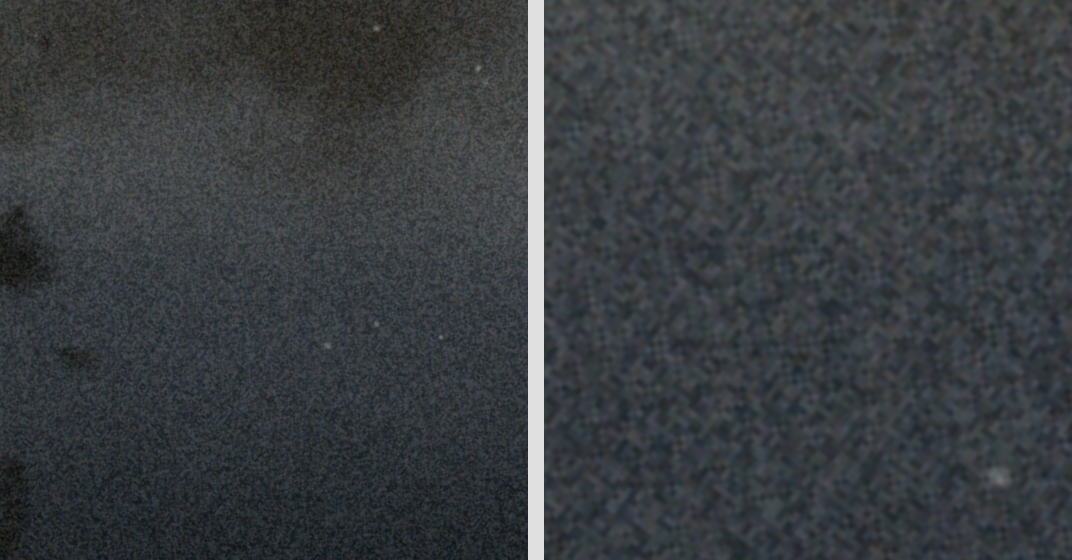
Left: the whole. Right: its middle third, enlarged.
Give the GLSL for this texture, as a Shadertoy shader.

```glsl
#define GRAIN_SCALE 270.0
#define GRAIN_AMOUNT 0.175
#define TINT_AMOUNT 0.045
#define SPECK_COUNT 9
#define DEEP_SLATE vec3(0.125, 0.145, 0.160)
#define SLATE vec3(0.208, 0.228, 0.248)
#define PALE_SLATE vec3(0.278, 0.290, 0.296)
#define BROWN vec3(0.188, 0.183, 0.165)
#define SOOT vec3(0.105, 0.106, 0.094)
#define SPECK_COLOR vec3(0.58, 0.57, 0.56)

// Integer hash, one value in 0..1 per lattice cell
float hash(vec2 cell) {
    uvec2 q = uvec2(ivec2(cell)) * uvec2(1597334673u, 3812015801u);
    uint n = (q.x ^ q.y) * 1597334673u;
    n = (n ^ (n >> 15)) * 2246822519u;
    n ^= n >> 13;
    return float(n >> 8) / 16777216.0;
}

float valueNoise(vec2 p) {
    vec2 cell = floor(p), f = fract(p);
    f = f * f * (3.0 - 2.0 * f);
    return mix(mix(hash(cell), hash(cell + vec2(1, 0)), f.x),
               mix(hash(cell + vec2(0, 1)), hash(cell + vec2(1, 1)), f.x), f.y);
}

float fbm(vec2 p) {
    float sum = 0.0, weight = 0.5;
    for (int i = 0; i < 5; i++) {
        sum += weight * valueNoise(p);
        p = mat2(1.6, 1.2, -1.2, 1.6) * p + 17.3;
        weight *= 0.5;
    }
    return sum / 0.97;
}

// Soft elliptical blot, one at its centre
float blot(vec2 p, vec2 center, vec2 radius) {
    vec2 d = (p - center) / radius;
    return exp(-dot(d, d));
}

// Vertical fade with a pale band below the brown top
vec3 wall(vec2 p) {
    float cloud = fbm(p * 5.0 + 3.0) - 0.5;
    float h = p.y + 0.12 * cloud;
    vec3 color = mix(DEEP_SLATE, SLATE, smoothstep(-0.08, 0.46, h));
    color = mix(color, PALE_SLATE, smoothstep(0.42, 0.77, h));
    color += 0.022 * blot(p, vec2(0.92, 0.76), vec2(0.16, 0.25));

    float brown = smoothstep(0.74, 0.97, h + 0.30 * cloud) * 0.65;
    brown += 0.65 * blot(p, vec2(0.65, 0.91), vec2(0.25, 0.13));
    brown += 0.35 * blot(p, vec2(0.65, 0.70), vec2(0.20, 0.08));
    brown *= 0.8 + 1.4 * cloud;
    return mix(color, BROWN, clamp(brown, 0.0, 1.0));
}

// Ragged dark stains gathered along the left side
float stains(vec2 p) {
    float rough = fbm(p * 24.0 + 41.0);
    vec2 q = p + 0.05 * (vec2(fbm(p * 13.0), fbm(p * 13.0 + 60.0)) - 0.5);
    float area = blot(q, vec2(0.02, 0.54), vec2(0.11, 0.10));
    area += 0.85 * blot(q, vec2(0.01, 0.08), vec2(0.07, 0.15));
    area += 0.65 * blot(q, vec2(0.14, 0.35), vec2(0.08, 0.03));
    area += 0.55 * blot(q, vec2(0.08, 0.91), vec2(0.025, 0.08));
    area += 0.40 * blot(q, vec2(0.52, 1.00), vec2(0.13, 0.08));
    float crust = smoothstep(0.42, 0.95, area + 0.9 * (rough - 0.5));
    return 0.8 * crust + 0.12 * min(area, 1.0);
}

// Few pale dust points of varied size and strength
float specks(vec2 p, float width) {
    float sum = 0.0;
    for (int i = 0; i < SPECK_COUNT; i++) {
        float id = float(i);
        vec2 center = vec2(hash(vec2(id, 11)) * width, 0.25 + 0.75 * hash(vec2(id, 23)));
        float radius = mix(0.003, 0.007, hash(vec2(id, 37)));
        sum += mix(0.3, 0.8, hash(vec2(id, 51))) * blot(p, center, vec2(radius));
    }
    return min(sum, 1.0);
}

void mainImage(out vec4 fragColor, in vec2 fragCoord) {
    vec2 p = fragCoord / iResolution.y;
    vec3 color = mix(wall(p), SOOT, stains(p));
    color = mix(color, SPECK_COLOR, specks(p, iResolution.x / iResolution.y));

    // Fine film grain, turned off the pixel axes, with a faint colour tint
    vec2 g = mat2(0.8, 0.6, -0.6, 0.8) * p * GRAIN_SCALE;
    float grain = 0.65 * valueNoise(g) + 0.35 * valueNoise(g * 0.57 + 91.0) - 0.5;
    vec3 tint = vec3(valueNoise(g * 0.7 + 200.0), 0.5, valueNoise(g * 0.7 + 400.0)) - 0.5;
    color += GRAIN_AMOUNT * grain + TINT_AMOUNT * tint;

    fragColor = vec4(clamp(color, 0.0, 1.0), 1.0);
}
```
